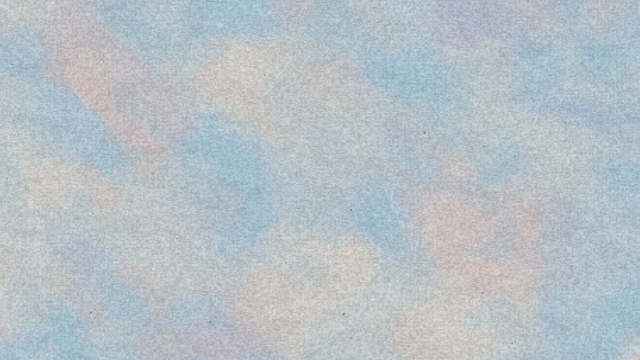
This texture is drawn by a Shadertoy shader. Its source:

```glsl
#define BLOTCH_SCALE 4.1
#define MOTTLE_SCALE 10.5
#define MOTTLE_SHARE 0.38
#define DRIFT_ANGLE -0.62
#define DRIFT_STRETCH 1.5
#define COLOUR_CONTRAST 0.95
#define GRAIN_SCALE 250.0
#define GRAIN_DEPTH 0.165
#define THREAD_SCALE 92.0
#define THREAD_DEPTH 0.008
#define SPECK_SCALE 13.0
#define SPECK_CHANCE 0.17

const vec3 MEAN_TONE = vec3(0.721, 0.752, 0.770);
const vec3 BLUE      = vec3(0.635, 0.742, 0.805);
const vec3 MIST      = vec3(0.690, 0.753, 0.790);
const vec3 CREAM     = vec3(0.800, 0.785, 0.760);
const vec3 PINK      = vec3(0.785, 0.725, 0.720);
const vec3 LAVENDER  = vec3(0.685, 0.705, 0.770);

vec3 hash3(vec2 p) {
    vec3 q = fract(p.xyx * vec3(0.1031, 0.1030, 0.0973));
    q += dot(q, q.yxz + 33.33);
    return fract((q.xxy + q.yzz) * q.zyx);
}

float valueNoise(vec2 p) {
    vec2 cell = floor(p), f = fract(p);
    f = f * f * (3.0 - 2.0 * f);
    float low = mix(hash3(cell).x, hash3(cell + vec2(1, 0)).x, f.x);
    float high = mix(hash3(cell + vec2(0, 1)).x, hash3(cell + vec2(1, 1)).x, f.x);
    return mix(low, high, f.y);
}

vec3 pigment(float pick) {
    if (pick < 0.31) return BLUE;
    if (pick < 0.49) return MIST;
    if (pick < 0.79) return CREAM;
    if (pick < 0.91) return PINK;
    return LAVENDER;
}

// Cellular colour whose neighbouring cells bleed into each other
vec3 wash(vec2 p, float sharpness) {
    vec2 cell = floor(p);
    vec3 sum = vec3(0.0);
    float total = 0.0;
    for (int y = -1; y <= 1; y++)
    for (int x = -1; x <= 1; x++) {
        vec2 id = cell + vec2(x, y);
        vec3 h = hash3(id + 71.0);
        vec2 d = p - id - mix(vec2(0.15), vec2(0.85), h.xy);
        float weight = exp(-sharpness * dot(d, d));
        sum += weight * pigment(h.z);
        total += weight;
    }
    return sum / total;
}

// Layered sines bend the washes, noise frays their rims
vec2 bleed(vec2 p) {
    vec2 bend = vec2(0.0);
    float size = 0.032, freq = 7.0;
    for (int i = 0; i < 4; i++) {
        bend += size * sin(freq * (p + bend).yx + vec2(1.3, 4.1) * float(i + 1));
        size *= 0.52;
        freq *= 2.1;
    }
    vec2 fray = vec2(valueNoise(p * 34.0), valueNoise(p * 34.0 + 50.0)) - 0.5;
    return p + bend + 0.028 * fray;
}

float speck(vec2 p) {
    vec2 cell = floor(p * SPECK_SCALE);
    vec3 h = hash3(cell + 19.0);
    vec3 k = hash3(cell + 87.0);
    vec2 d = (fract(p * SPECK_SCALE) - mix(vec2(0.2), vec2(0.8), h.xy)) / SPECK_SCALE;
    d.x *= mix(0.7, 1.4, k.y);
    float radius = mix(0.0020, 0.0048, k.x * k.x);
    float spot = 1.0 - smoothstep(radius * 0.3, radius, length(d));
    return spot * step(h.z, SPECK_CHANCE) * mix(0.3, 0.9, k.z);
}

// Grain, woven threads and faint wrinkles of the sheet
float paperRelief(vec2 p) {
    float grain = 0.7 * valueNoise(p * GRAIN_SCALE * vec2(0.85, 1.1))
                + 0.3 * valueNoise(p * GRAIN_SCALE * 0.5 + 13.0) - 0.5;
    vec2 sway = p + 0.002 * sin(p.yx * 23.0);
    vec2 thread = sin(6.2832 * THREAD_SCALE * sway);
    float wear = valueNoise(p * 7.0 + 31.0);
    float wrinkle = valueNoise(p * vec2(9.0, 26.0) + sin(p.yx * 11.0)) - 0.5;
    float fibre = valueNoise(p * vec2(28.0, 120.0) + 5.0) - 0.5;
    return GRAIN_DEPTH * grain + THREAD_DEPTH * wear * (thread.x + thread.y)
         + 0.028 * wrinkle + 0.022 * fibre;
}

void mainImage(out vec4 fragColor, in vec2 fragCoord) {
    vec2 p = fragCoord / iResolution.y;

    // Washes drift down to the right
    float c = cos(DRIFT_ANGLE), s = sin(DRIFT_ANGLE);
    vec2 q = bleed(p);
    q = vec2(c * q.x + s * q.y, c * q.y - s * q.x);
    q.x /= DRIFT_STRETCH;
    vec3 colour = mix(wash(q * BLOTCH_SCALE + 4.0, 8.0),
                      wash(q * MOTTLE_SCALE + 40.0, 6.0), MOTTLE_SHARE);
    colour = MEAN_TONE + COLOUR_CONTRAST * (colour - MEAN_TONE);

    colour += paperRelief(p);
    colour = mix(colour, vec3(0.36, 0.35, 0.36), 0.75 * speck(p));
    fragColor = vec4(clamp(colour, 0.0, 1.0), 1.0);
}
```
